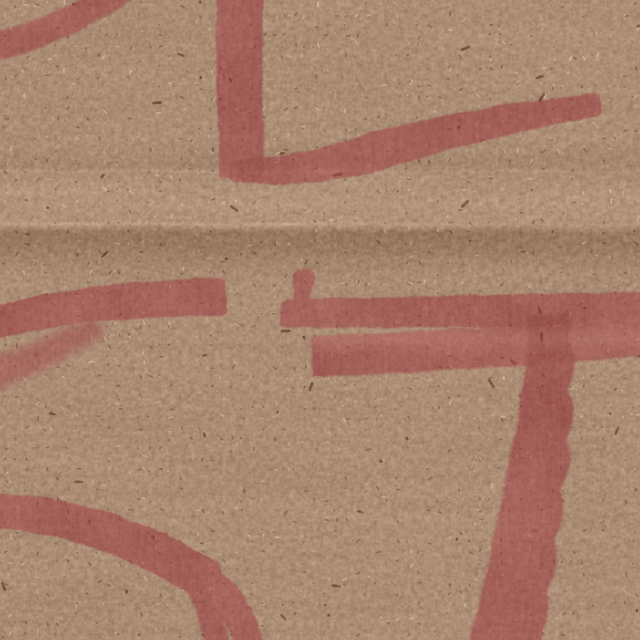
Reproduce this texture procedurally as a Shadertoy shader.

```glsl
// Watery red brush strokes on creased brown cardboard.
// Each stroke is a tapered quadratic curve with flat, rough ends; the board is
// layered gradient noise with scattered fibres and two horizontal folds.

vec2 hash2(vec2 cell) {
    vec2 q = vec2(dot(cell, vec2(127.1, 311.7)), dot(cell, vec2(269.5, 183.3)));
    return fract(sin(q) * 43758.5);
}

float gradientNoise(vec2 p) {
    vec2 i = floor(p), f = fract(p), e = vec2(1.0, 0.0);
    vec2 u = f * f * f * (f * (f * 6.0 - 15.0) + 10.0);
    float a = dot(hash2(i) * 2.0 - 1.0, f);
    float b = dot(hash2(i + e) * 2.0 - 1.0, f - e);
    float c = dot(hash2(i + e.yx) * 2.0 - 1.0, f - e.yx);
    float d = dot(hash2(i + 1.0) * 2.0 - 1.0, f - 1.0);
    return mix(mix(a, b, u.x), mix(c, d, u.x), u.y);
}

float fbm(vec2 p) {
    float sum = 0.0, gain = 0.6;
    for (int i = 0; i < 4; i++) {
        sum += gain * gradientNoise(p);
        p = mat2(1.6, 1.2, -1.2, 1.6) * p + 7.3;
        gain *= 0.55;
    }
    return sum;
}

// Soft horizontal ridge at a given height
float ridge(float y, float height, float width) {
    float k = (y - height) / width;
    return exp(-k * k);
}

// Coverage of a tapered curve a-b-c; width holds start and end half widths
float stroke(vec2 p, vec2 a, vec2 b, vec2 c, vec2 width, float soft) {
    const int STEPS = 12;
    const float CAP = 0.013;
    float d = 1e3;
    vec2 from = a;
    for (int i = 1; i <= STEPS; i++) {
        float t = float(i) / float(STEPS);
        vec2 to = mix(mix(a, b, t), mix(b, c, t), t);
        vec2 along = to - from;
        float h = clamp(dot(p - from, along) / dot(along, along), 0.0, 1.0);
        float s = (float(i - 1) + h) / float(STEPS);
        d = min(d, length(p - from - along * h) - mix(width.x, width.y, s));
        from = to;
    }
    d = max(d, dot(p - c, normalize(c - b)) - CAP);
    d = max(d, dot(p - a, normalize(a - b)) - CAP);
    return 1.0 - smoothstep(-soft, soft, d);
}

// One short, randomly turned fibre in some cells of a grid
float fibres(vec2 p, float scale, float amount, float thickness) {
    vec2 q = p * scale, cell = floor(q);
    vec2 place = hash2(cell), kind = hash2(cell + 91.7);
    vec2 r = fract(q) - mix(vec2(0.3), vec2(0.7), place);
    vec2 dir = vec2(cos(kind.x * 6.283), sin(kind.x * 6.283));
    float d = length(r - dir * clamp(dot(r, dir), -0.16, 0.16) * place.x);
    float blur = scale / iResolution.y;
    return step(kind.y, amount) * (1.0 - smoothstep(thickness, thickness + blur, d));
}

vec3 cardboard(vec2 p) {
    vec3 col = vec3(0.672, 0.553, 0.456);
    col += 0.028 * fbm(p * vec2(4.0, 8.0)) * vec3(1.0, 0.95, 0.85);
    col += 0.025 * gradientNoise(p * vec2(3.0, 45.0));
    col += 0.075 * gradientNoise(p * 95.0) + 0.085 * gradientNoise(p * 190.0);
    // Folds: pale lip, bright flat strip, then a shaded valley
    float y = p.y + 0.004 * gradientNoise(vec2(p.x * 7.0, 2.0))
                  + 0.002 * gradientNoise(p * 50.0);
    float fade = mix(1.0, 0.45, smoothstep(0.4, 0.9, p.x));
    col += 0.035 * fade * ridge(y, 0.732, 0.003);
    col -= 0.025 * ridge(y, 0.749, 0.018);
    col += 0.030 * ridge(y, 0.685, 0.032);
    col += 0.045 * fade * ridge(y, 0.650, 0.003);
    float valley = smoothstep(0.56, 0.634, y) * (1.0 - smoothstep(0.634, 0.649, y));
    col -= 0.085 * valley;
    // Fibres and specks
    col -= 0.13 * fibres(p, 62.0, 0.22, 0.035);
    col -= 0.20 * fibres(p + 3.7, 25.0, 0.07, 0.035);
    col += 0.11 * fibres(p + 8.1, 48.0, 0.20, 0.025);
    return col;
}

void mainImage(out vec4 fragColor, in vec2 fragCoord) {
    vec2 uv = fragCoord / iResolution.xy;
    vec2 p = uv + 0.004 * vec2(gradientNoise(uv * 22.0), gradientNoise(uv * 22.0 + 40.0))
                + 0.0025 * gradientNoise(uv * 110.0);
    float e = max(0.0025, 1.0 / iResolution.y);
    float dry = 0.013;

    // Upper strokes
    float slant = stroke(p, vec2(-0.026, 0.924), vec2(0.078, 0.941), vec2(0.195, 1.02), vec2(0.022), e * 1.6);
    float post = stroke(p, vec2(0.375, 1.026), vec2(0.371, 0.87), vec2(0.379, 0.735), vec2(0.037, 0.035), e);
    float sweep = max(
        stroke(p, vec2(0.371, 0.733), vec2(0.482, 0.73), vec2(0.586, 0.763), vec2(0.018, 0.031), e),
        stroke(p, vec2(0.586, 0.763), vec2(0.729, 0.805), vec2(0.926, 0.836), vec2(0.031, 0.019), e));
    // Middle strokes
    float arm = stroke(p, vec2(-0.013, 0.495), vec2(0.143, 0.534), vec2(0.34, 0.536), vec2(0.025, 0.030), e);
    float wash = stroke(p, vec2(-0.013, 0.417), vec2(0.065, 0.44), vec2(0.143, 0.486), vec2(0.026, 0.018), dry);
    float dab = stroke(p, vec2(0.475, 0.566), vec2(0.474, 0.55), vec2(0.47, 0.525), vec2(0.016, 0.013), e);
    float bar = stroke(p, vec2(0.452, 0.51), vec2(0.74, 0.514), vec2(1.03, 0.516), vec2(0.022, 0.029), e);
    float underBar = stroke(p, vec2(0.5, 0.443), vec2(0.82, 0.458), vec2(1.03, 0.477), vec2(0.032, 0.031), e * 1.5);
    // Scalloped stem and forked arc
    vec2 scallop = p + vec2(0.008 * (0.6 - abs(sin(p.y * 40.0))) * smoothstep(0.82, 0.87, p.x), 0.0);
    float stem = stroke(scallop, vec2(0.857, 0.497), vec2(0.87, 0.375), vec2(0.784, -0.03), vec2(0.031, 0.056), e * 1.6);
    float arc = stroke(p, vec2(-0.013, 0.203), vec2(0.169, 0.193), vec2(0.319, 0.095), vec2(0.027, 0.033), e);
    float fork = max(
        stroke(p, vec2(0.31, 0.1), vec2(0.378, 0.062), vec2(0.395, -0.03), vec2(0.026, 0.022), e),
        stroke(p, vec2(0.306, 0.095), vec2(0.332, 0.062), vec2(0.342, -0.03), vec2(0.024, 0.018), e * 1.6));

    // Pigment pools where strokes overlap and thins elsewhere
    float bars = max(max(bar, dab), underBar);
    float layers = slant + max(post, sweep) + max(arm, wash * 0.85) + bars + stem + max(arc, fork);
    float pool = 0.5 + 0.75 * fbm(uv * 9.0) + 0.35 * gradientNoise(uv * vec2(160.0, 25.0));
    pool += 0.35 * max(layers - 1.0, 0.0) + 0.3 * post * sweep + 0.35 * stem * ridge(uv.y, 0.37, 0.07);
    pool -= 0.5 * underBar * ridge(uv.y, 0.472, 0.018);
    vec3 paint = mix(vec3(0.685, 0.43, 0.395), vec3(0.6, 0.325, 0.3), clamp(pool, 0.0, 1.0));

    vec3 board = cardboard(uv);
    paint += 0.5 * (board - vec3(0.672, 0.553, 0.456));
    fragColor = vec4(mix(board, paint, 0.97 * min(layers, 1.0)), 1.0);
}
```
